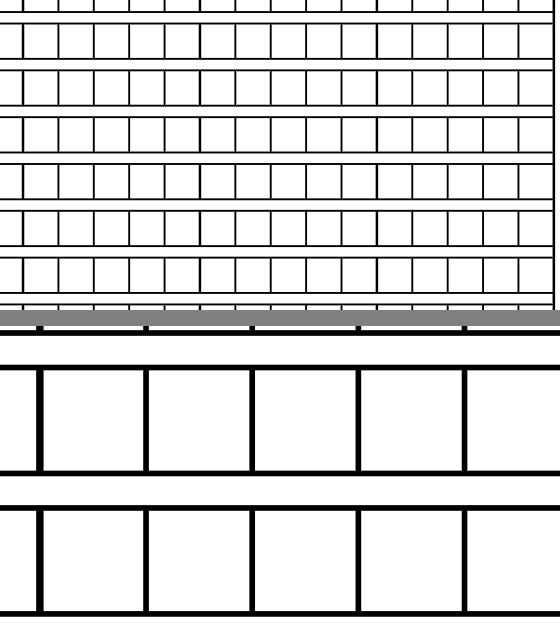
Top, the full canvas; bottom, a detail of the centre.
A Shadertoy shader for this pattern:

```glsl
// Manuscript paper: rows of square cells split by narrow blank strips, with a right border.

// Antialiased coverage of a line, from the distance to its centre.
float stroke(float dist, float halfWidth, float pixel) {
    return clamp((halfWidth - dist) / pixel + 0.5, 0.0, 1.0);
}

void mainImage(out vec4 fragColor, in vec2 fragCoord) {
    // One unit is one cell; x runs from the right border, y from a row centre.
    float pixel = 8.76 / iResolution.y;
    vec2 p = (fragCoord - vec2(0.989 * iResolution.x, 0.0)) * pixel;
    p.y -= 3.627;

    // Rows: a line above and below each row of cells.
    float pitch = 1.323;
    float rowDist = abs(p.y - pitch * round(p.y / pitch));
    float rules = stroke(abs(rowDist - 0.499), 0.0267, pixel);

    // Columns: every fifth divider is heavier, and none crosses the strips.
    float column = round(p.x);
    float heavy = 1.0 - step(0.5, mod(abs(column), 5.0));
    float dividers = stroke(abs(p.x - column), mix(0.0267, 0.035, heavy), pixel);
    dividers *= stroke(rowDist, 0.499, pixel);

    // The border runs the full height and ends the ruling.
    float border = stroke(abs(p.x), 0.036, pixel);
    float inside = stroke(p.x, 0.036, pixel);
    float ink = max(max(rules, dividers) * inside, border);

    fragColor = vec4(vec3(1.0 - ink), 1.0);
}
```
